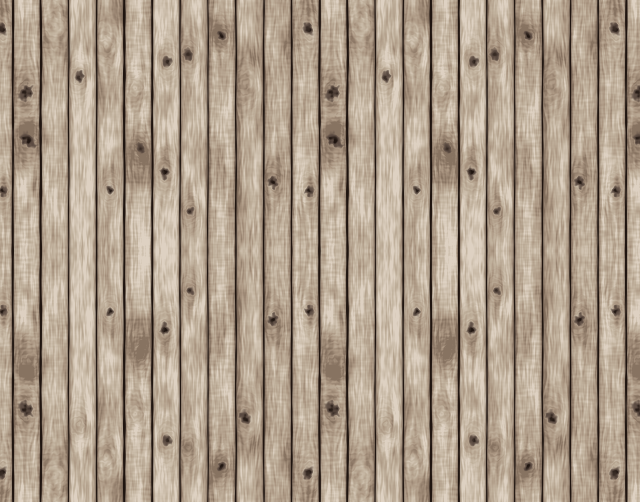
Give the GLSL for this texture, as a WebGL 1 fragment shader.

```glsl
precision highp float;
// Weathered upright wooden planks with dark gaps, knots and fibrous grain.
// A run of eleven planks repeats across; each is seeded by its place in the
// run, and its grain is mirrored about mid height. One unit is a plank width.

uniform vec2 u_resolution;

const float PLANKS_ACROSS = 22.96;
const float FIRST_GAP = 0.463;
const float RUN = 11.0;             // planks before the pattern repeats
const float KNOT_SLOT = 4.5;        // length of board that may hold one knot
const float KNOT_CHANCE = 0.75;
const float CORE_CHANCE = 0.68;     // knots that keep a dark heart
const vec2 KNOT_RADIUS = vec2(0.13, 0.27);
const vec2 GAP_HALF = vec2(0.014, 0.040);
const float BASE_TONE = 0.73;

const vec3 PALE = vec3(0.87, 0.82, 0.76);
const vec3 TAN = vec3(0.76, 0.70, 0.62);
const vec3 MID = vec3(0.67, 0.59, 0.51);
const vec3 BROWN = vec3(0.53, 0.45, 0.38);
const vec3 DARK = vec3(0.32, 0.26, 0.23);
const vec3 GAP = vec3(0.12, 0.08, 0.06);

vec2 hash2(vec2 c) {
  vec3 q = fract(c.xyx * vec3(0.1031, 0.1030, 0.0973));
  q += dot(q, q.yzx + 33.33);
  return fract((q.xx + q.yz) * q.zy);
}

float corner(vec2 cell, vec2 offset) {
  return dot(hash2(cell) * 2.0 - 1.0, offset);
}

// Gradient noise, roughly -0.6 to 0.6
float noise(vec2 p) {
  vec2 i = floor(p), f = p - i;
  vec2 u = f * f * f * (f * (f * 6.0 - 15.0) + 10.0);
  vec2 e = vec2(1.0, 0.0);
  return mix(mix(corner(i, f), corner(i + e, f - e), u.x),
             mix(corner(i + e.yx, f - e.yx), corner(i + 1.0, f - 1.0), u.x), u.y);
}

// Wood colour from brown (0) to pale (1)
vec3 woodRamp(float t) {
  vec3 c = mix(BROWN, MID, clamp(t * 3.0, 0.0, 1.0));
  c = mix(c, TAN, clamp(t * 3.0 - 1.0, 0.0, 1.0));
  return mix(c, PALE, clamp(t * 3.0 - 2.0, 0.0, 1.0));
}

void main() {
  float pixel = PLANKS_ACROSS / u_resolution.x;
  vec2 p = gl_FragCoord.xy * pixel;
  float middle = 0.5 * u_resolution.y * pixel;
  p.x -= FIRST_GAP;

  // Plank cell and mirrored height
  float id = mod(floor(p.x), RUN);
  float side = step(middle, p.y);
  vec2 q = vec2(fract(p.x), abs(p.y - middle));
  vec2 seed = vec2(id * 17.3, id * 5.1) + 40.0;
  vec2 trait = hash2(vec2(id + 3.0, 71.0));

  // Knots: bend the grain, stain the wood, leave a dark heart
  float bend = 0.0, halo = 0.0, core = 0.0, heart = 0.0, rings = 0.0;
  float ragged = noise(q * 7.0 + seed) * 0.7;
  for (int k = 0; k < 2; k++) {
    float slot = float(k);
    vec2 place = hash2(vec2(id * 7.0 + 1.0, slot * 5.0 + 13.0));
    vec2 kind = hash2(vec2(id * 3.0 + 9.0, slot * 11.0 + 27.0));
    float present = step(kind.x, KNOT_CHANCE);
    float keep = step(hash2(vec2(id + side * 31.0, slot + 50.0)).x, CORE_CHANCE);
    vec2 d = q - vec2(mix(0.27, 0.73, place.x), (slot + mix(0.1, 0.9, place.y)) * KNOT_SLOT);
    float radius = mix(KNOT_RADIUS.x, KNOT_RADIUS.y, kind.y);
    float reach = present * exp(-dot(d * vec2(1.0, 0.45), d * vec2(1.0, 0.45)) / (radius * radius * 5.0));
    bend += d.x * 0.75 * reach;
    d.x += d.y * (place.y - 0.5) * 0.8;
    float dist = length(d * vec2(1.0, 0.8)) / radius + ragged;
    halo = max(halo, reach);
    rings += reach * sin(dist * 8.0);
    core = max(core, present * keep * (1.0 - smoothstep(0.55, 1.1, dist)));
    heart = max(heart, present * keep * (1.0 - smoothstep(0.15, 0.6, dist)));
  }

  // Grain layers, from broad weathering to fine fibres
  vec2 g = vec2(q.x - bend, q.y);
  float broad = noise(g * vec2(1.3, 0.35) + seed);
  float blotch = noise(g * vec2(2.5, 1.1) + seed + 9.0);
  float fibre = noise(g * vec2(8.0, 0.6) + seed + 21.0);
  float fine = noise(g * vec2(16.0, 2.4) + seed + 33.0);
  float sawn = noise(g * vec2(2.0, 11.0) + seed + 47.0);
  float figure = sin(6.283 * (g.x * 3.0 + broad * 4.0 + blotch * 0.6));
  float stain = smoothstep(0.12, 0.5, noise(q * vec2(0.8, 0.4) + seed + 61.0));

  float tone = BASE_TONE + (trait.x - 0.5) * 0.26;
  tone += 0.45 * broad + 0.42 * blotch + 0.5 * fibre + 0.48 * fine;
  tone += 0.3 * sawn * trait.y + 0.09 * figure * (1.0 - trait.y);
  tone -= 0.4 * stain + 0.3 * halo - 0.1 * rings;

  // Worn, dirty board edges
  float edge = min(q.x, 1.0 - q.x);
  tone -= (0.3 + 0.5 * blotch) * (1.0 - smoothstep(0.02, 0.2, edge));
  vec3 color = woodRamp(tone);
  color = mix(color, DARK, core * 0.85);
  color = mix(color, GAP, heart * (0.6 + 0.4 * smoothstep(-0.2, 0.2, fine + blotch)));

  // Gaps of uneven width, with a soft shadow
  float joint = floor(p.x + 0.5);
  float jointId = mod(joint, RUN);
  float sway = noise(vec2(q.y * 0.5, jointId * 7.3 + 2.5)) * 0.03;
  float gapDist = abs(p.x - joint - sway);
  float halfWidth = mix(GAP_HALF.x, GAP_HALF.y, hash2(vec2(jointId, 91.0)).x);
  halfWidth *= 1.0 + 0.7 * noise(vec2(q.y * 1.7, jointId * 3.7 + 5.5));
  color = mix(color, DARK, 0.5 * exp(-gapDist * gapDist / 0.0035));
  float soft = 0.6 * pixel;
  color = mix(color, GAP, 1.0 - smoothstep(halfWidth - soft, halfWidth + soft, gapDist));

  gl_FragColor = vec4(color, 1.0);
}
```
